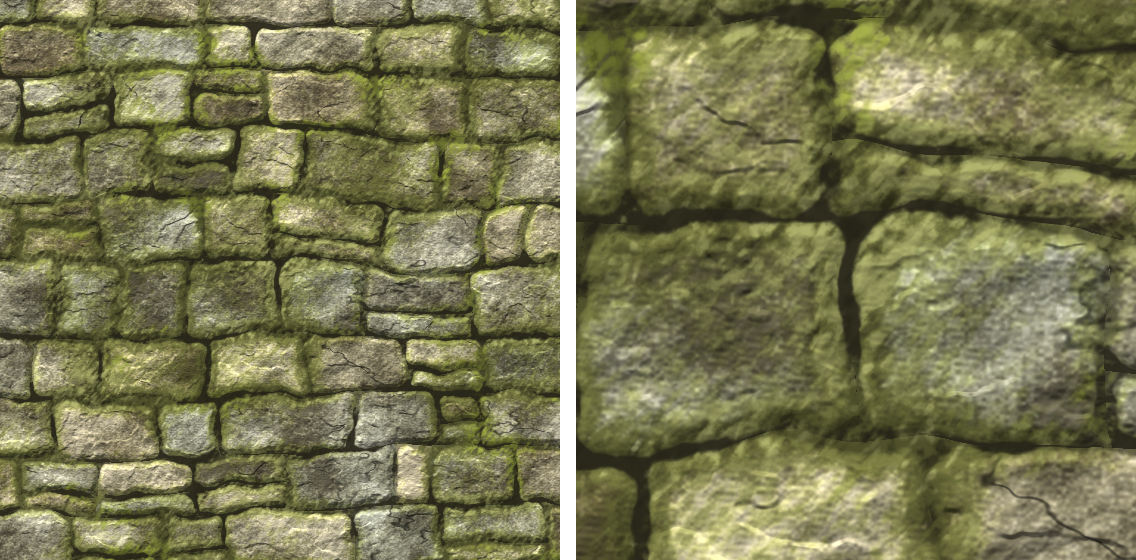
Left: the whole. Right: its middle third, enlarged.
Reproduce this texture procedurally as a Shadertoy shader.

```glsl
// Weathered dry stone wall with moss spreading out of the joints.
#define ROWS 9.5
#define STONE_WIDTH 0.165
#define SPLIT_CHANCE 0.2
#define GAP 0.004
#define ROUNDING 0.015
#define ROUGHNESS 0.032
#define LIGHT_GAIN 0.62
#define MOSS_LEVEL 0.42

const vec3 STONE_DARK = vec3(0.37, 0.35, 0.28);
const vec3 STONE_MID = vec3(0.55, 0.54, 0.45);
const vec3 STONE_PALE = vec3(0.74, 0.73, 0.65);
const vec3 MOSS_DARK = vec3(0.23, 0.23, 0.12);
const vec3 MOSS_MID = vec3(0.38, 0.39, 0.20);
const vec3 MOSS_PALE = vec3(0.57, 0.58, 0.35);
const vec3 SPRIG = vec3(0.52, 0.57, 0.18);
const vec3 CREVICE = vec3(0.14, 0.13, 0.09);

float hash(vec2 p) {
    return fract(sin(dot(p, vec2(127.1, 311.7))) * 43758.5453);
}

float noise(vec2 p) {
    vec2 cell = floor(p), f = fract(p);
    f = f * f * (3.0 - 2.0 * f);
    return mix(mix(hash(cell), hash(cell + vec2(1, 0)), f.x),
               mix(hash(cell + vec2(0, 1)), hash(cell + vec2(1, 1)), f.x), f.y);
}

float fbm(vec2 p, int octaves) {
    float sum = 0.0, weight = 0.5, total = 0.0;
    for (int i = 0; i < octaves; i++) {
        sum += weight * noise(p);
        total += weight;
        weight *= 0.5;
        p = mat2(1.6, 1.2, -1.2, 1.6) * p + 5.7;
    }
    return sum / total;
}

float rowEdge(float row) {
    return row + 0.65 * (hash(vec2(row, 7.0)) - 0.5);
}

float stoneEdge(float row, float col) {
    return col + 0.75 * (hash(vec2(col, row * 3.7 + 1.0)) - 0.5);
}

// Signed distance to the nearest stone's rim (x) and the stone's id (yz).
vec3 stoneAt(vec2 p) {
    vec2 bend = vec2(noise(p * 4.0), noise(p * 4.0 + 17.0)) - 0.5;
    vec2 wobble = vec2(noise(p * 24.0), noise(p * 24.0 + 43.0)) - 0.5;
    p += 0.045 * bend + 0.014 * wobble;

    float y = p.y * ROWS, row = floor(y);
    row += step(rowEdge(row + 1.0), y) - step(y, rowEdge(row));
    float shift = 9.3 * hash(vec2(row, 3.0));
    float x = p.x / STONE_WIDTH + shift, col = floor(x);
    col += step(stoneEdge(row, col + 1.0), x) - step(x, stoneEdge(row, col));

    vec2 id = vec2(col, row);
    vec2 low = vec2((stoneEdge(row, col) - shift) * STONE_WIDTH, rowEdge(row) / ROWS);
    vec2 high = vec2((stoneEdge(row, col + 1.0) - shift) * STONE_WIDTH, rowEdge(row + 1.0) / ROWS);

    // Some places hold two thin stones, one on the other.
    if (hash(id + 5.3) < SPLIT_CHANCE && high.y - low.y > 0.095) {
        float middle = mix(low.y, high.y, 0.35 + 0.3 * hash(id + 8.1));
        if (p.y > middle) { low.y = middle; id += 0.37; }
        else high.y = middle;
    }

    vec2 halfSize = 0.5 * (high - low) - GAP;
    vec2 local = p - 0.5 * (low + high);
    local += 0.07 * (vec2(hash(id + 2.2), hash(id + 4.4)) - 0.5) * local.yx;
    float radius = min(ROUNDING, 0.6 * min(halfSize.x, halfSize.y));
    vec2 q = abs(local) - halfSize + radius;
    float rim = length(max(q, 0.0)) + min(max(q.x, q.y), 0.0) - radius;
    return vec3(rim + 0.011 * (fbm(p * 50.0, 4) - 0.5), id);
}

// Surface height: worn rim, rough grain and broken terraces.
float relief(vec2 p, float rim, vec2 offset) {
    float bulge = 0.006 * smoothstep(-0.001, 0.010, -rim);
    float grain = ROUGHNESS * fbm(p * 14.0 + offset, 6);
    float facet = fbm(mat2(7.0, 5.0, -6.0, 10.0) * p + offset, 5);
    float terraces = smoothstep(0.40, 0.44, facet) + smoothstep(0.58, 0.62, facet);
    return bulge + grain + 0.0025 * terraces;
}

// Matted moss: fine tufts crossed by fibres running two ways.
float mossStrands(vec2 p) {
    vec2 sway = p + 0.01 * noise(p * 30.0);
    float fibres = max(noise(mat2(150.0, 70.0, -170.0, 60.0) * sway),
                       noise(mat2(70.0, 190.0, 40.0, -150.0) * sway));
    return 0.55 * fbm(p * 125.0, 4) + 0.45 * (fibres - 0.12);
}

void mainImage(out vec4 fragColor, in vec2 fragCoord) {
    vec2 p = fragCoord / iResolution.y;
    vec3 stone = stoneAt(p);
    float rim = stone.x;
    float joint = smoothstep(-0.0015, 0.0015, rim);
    vec2 offset = stone.yz * 17.3;

    // Light from above, slightly left.
    vec2 e = vec2(0.0012, 0.0);
    vec2 rims = vec2(stoneAt(p + e.xy).x, stoneAt(p + e.yx).x);
    vec2 slope = vec2(relief(p + e.xy, rims.x, offset), relief(p + e.yx, rims.y, offset));
    slope = (slope - relief(p, rim, offset)) / e.x;
    float shade = clamp(1.0 - LIGHT_GAIN * dot(slope, vec2(-0.35, 0.94)), 0.45, 1.4);
    shade = mix(shade, 1.0, joint);

    // Stone face: blotches, fine grain, a tint for each stone, thin cracks.
    float speck = 0.5 * fbm(p * 150.0, 2) + 0.5 * noise(p * 380.0);
    float tone = fbm(p * 12.0 + offset, 6) + 0.12 * (hash(stone.yz + 1.7) - 0.5) + 0.4 * (speck - 0.5);
    vec3 color = mix(STONE_DARK, STONE_MID, smoothstep(0.26, 0.5, tone));
    color = mix(color, STONE_PALE, smoothstep(0.46, 0.70, tone));
    color *= mix(vec3(1.04, 0.99, 0.92), vec3(0.98, 1.0, 1.01), hash(stone.yz + 6.1));
    float vein = abs(fbm(mat2(5.0, 4.0, -7.0, 9.0) * p + offset, 5) - 0.5);
    float crack = (1.0 - smoothstep(0.0, 0.014, vein)) * smoothstep(0.55, 0.7, noise(p * 15.0 + offset));
    color *= shade * (1.0 - 0.5 * crack);

    // Moss: dark mat, pale tips and vivid sprigs.
    float strands = mossStrands(p);
    vec3 moss = mix(MOSS_DARK, MOSS_MID, smoothstep(0.25, 0.5, strands));
    moss = mix(moss, MOSS_PALE, smoothstep(0.48, 0.72, strands + 0.3 * (noise(p * 12.0) - 0.5)));
    float clump = smoothstep(0.66, 0.85, noise(p * 14.0 + 61.0)) * smoothstep(0.4, 0.6, strands);
    moss = mix(moss, SPRIG, 0.7 * clump) * mix(1.0, shade, 0.5);

    // Moss grows from the rims inward and stains the stone around it.
    float nearRim = smoothstep(-0.026, 0.003, rim);
    float growth = 0.65 * fbm(p * 6.0 + 31.0, 5) + 0.27 * nearRim + 0.4 * (strands - 0.5);
    color *= mix(vec3(1.0), vec3(0.93, 0.96, 0.76), smoothstep(0.30, 0.5, growth));
    color = mix(color, moss, 0.9 * smoothstep(MOSS_LEVEL, MOSS_LEVEL + 0.18, growth));

    // Joints: thin occlusion, with dark crevices mostly under the stones.
    color *= 1.0 - 0.22 * smoothstep(-0.005, 0.002, rim);
    float under = clamp(-(rims.y - rim) / e.x, 0.0, 1.0);
    float open = smoothstep(0.45, 0.75, noise(p * 17.0 + 9.0) + 0.3 * under + 0.5 * (0.5 - strands));
    color = mix(color, CREVICE, 0.85 * open * joint);
    fragColor = vec4(color, 1.0);
}
```
